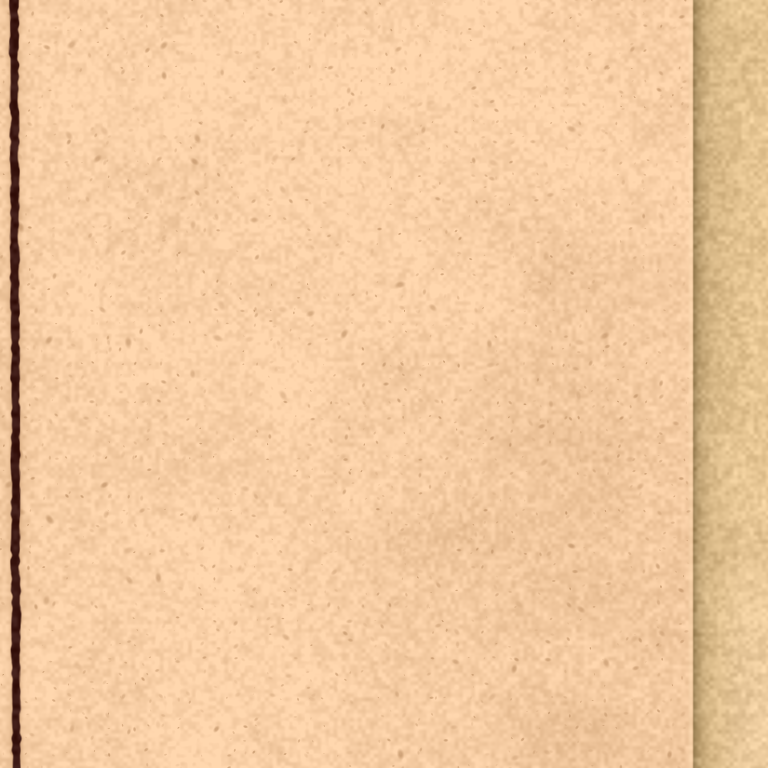
Write a three.js fragment shader that draws this texture.

```glsl
varying vec2 vUv;

const vec3 PAPER_LIGHT = vec3(0.995, 0.835, 0.675);
const vec3 PAPER_DARK = vec3(0.86, 0.69, 0.52);
const vec3 SPECK = vec3(0.73, 0.55, 0.38);
const vec3 INK = vec3(0.23, 0.09, 0.07);
const vec3 STRIP = vec3(0.91, 0.78, 0.58);
const vec3 STRIP_PALE = vec3(0.94, 0.81, 0.63);
const vec3 SHADOW = vec3(0.56, 0.46, 0.29);
const vec3 RIM = vec3(1.0, 0.87, 0.71);

const float SHEET_EDGE = 0.9025;
const float EDGE_SOFT = 0.0016;
const float LINE_X = 0.0208;
const float LINE_LEAN = -0.0022;
const float LINE_HALF = 0.0054;
const float GRAIN_SCALE = 190.0;
const float SPECK_CELLS = 26.0;

float hash(vec2 p) {
  vec3 q = fract(vec3(p.xyx) * 0.1031);
  q += dot(q, q.yzx + 33.33);
  return fract((q.x + q.y) * q.z);
}

float noise(vec2 p) {
  vec2 i = floor(p);
  vec2 f = fract(p);
  f = f * f * (3.0 - 2.0 * f);
  float low = mix(hash(i), hash(i + vec2(1.0, 0.0)), f.x);
  float high = mix(hash(i + vec2(0.0, 1.0)), hash(i + 1.0), f.x);
  return mix(low, high, f.y);
}

float fbm(vec2 p) {
  float sum = 0.0;
  float gain = 0.5;
  for (int i = 0; i < 4; i++) {
    sum += gain * noise(p);
    p = p * 2.03 + 17.3;
    gain *= 0.5;
  }
  return sum / 0.9375;
}

// Soft elliptical discolouration
float stain(vec2 p, vec2 centre, vec2 radius) {
  vec2 d = (p - centre) / radius;
  return exp(-dot(d, d));
}

// Scattered fibres and dots at three sizes
float specks(vec2 p) {
  float cover = 0.0;
  for (int i = 0; i < 3; i++) {
    float layer = float(i);
    vec2 q = p * SPECK_CELLS * (1.0 + 0.6 * layer) + layer * 31.7;
    vec2 cell = floor(q);
    vec2 centre = 0.3 + 0.4 * vec2(hash(cell + 3.1), hash(cell + 8.7));
    float angle = 6.2832 * hash(cell + 5.3);
    vec2 axis = vec2(cos(angle), sin(angle));
    vec2 d = fract(q) - centre;
    d = vec2(dot(d, axis), dot(d, vec2(-axis.y, axis.x)) * 1.6);
    float radius = mix(0.1, 0.24, hash(cell + 1.9));
    float present = step(0.66, hash(cell + 12.4));
    float strength = mix(0.15, 0.65, pow(hash(cell + 21.5), 2.0));
    cover = max(cover, present * strength * smoothstep(radius, radius * 0.2, length(d)));
  }
  return cover;
}

// Main sheet: broad tone, mottling, stains and flecks
vec3 sheet(vec2 p, float grain) {
  float tone = 0.12 + 0.45 * (fbm(p * 8.0 + 4.0) - 0.5);
  tone += 0.28 * smoothstep(0.35, 1.0, p.x) * smoothstep(0.9, 0.1, p.y);
  tone += 0.20 * stain(p, vec2(0.73, 0.64), vec2(0.10, 0.07));
  tone += 0.16 * stain(p, vec2(0.75, 0.46), vec2(0.13, 0.12));
  tone += 0.20 * stain(p, vec2(0.60, 0.30), vec2(0.12, 0.035));
  tone += 0.22 * stain(p, vec2(0.74, 0.05), vec2(0.08, 0.05));
  tone += 0.18 * stain(p, vec2(0.53, 0.83), vec2(0.06, 0.03));
  tone += 0.10 * stain(p, vec2(0.25, 0.42), vec2(0.10, 0.08));
  tone += 0.12 * stain(p, vec2(0.0, 0.5), vec2(0.05, 0.8));
  tone += 0.55 * grain;
  vec3 colour = mix(PAPER_LIGHT, PAPER_DARK, clamp(tone, -0.05, 1.0));
  return mix(colour, SPECK, specks(p));
}

// Lower sheet, shaded beside the overlapping edge
vec3 lowerSheet(vec2 p, float grain) {
  float away = max(p.x - SHEET_EDGE, 0.0);
  float pale = smoothstep(0.45, 0.05, p.y) * smoothstep(0.02, 0.07, away);
  vec3 colour = mix(STRIP, STRIP_PALE, pale);
  float shade = 0.55 * exp(-away / 0.007) + 0.38 * exp(-away / 0.032);
  colour = mix(colour, SHADOW, shade);
  return colour - grain * 0.10 + 0.05 * (fbm(p * 14.0) - 0.5);
}

void main() {
  vec2 p = vUv;
  float grain = noise(p * GRAIN_SCALE) + 0.6 * noise(p * GRAIN_SCALE * 0.55 + 9.0) - 0.8;

  vec3 paper = sheet(p, grain);
  float rim = exp(-pow((p.x - SHEET_EDGE + 0.003) / 0.003, 2.0));
  paper = mix(paper, RIM, 0.45 * rim);
  float beyond = smoothstep(-EDGE_SOFT, EDGE_SOFT, p.x - SHEET_EDGE);
  vec3 colour = mix(paper, lowerSheet(p, grain), beyond);

  // Ruled ink line with a ragged outline
  float wobble = 0.0016 * (noise(vec2(p.y * 45.0, 2.0)) - 0.5);
  float ragged = 0.0026 * (noise(p * 130.0) - 0.5);
  float d = abs(p.x - LINE_X - LINE_LEAN * p.y - wobble) - LINE_HALF + ragged;
  vec3 ink = INK + 0.10 * (noise(p * 150.0 + 6.0) - 0.5);
  colour = mix(colour, SPECK, 0.35 * exp(-max(d, 0.0) / 0.004));
  colour = mix(colour, ink, smoothstep(0.0016, -0.0016, d));

  gl_FragColor = vec4(colour, 1.0);
}
```
